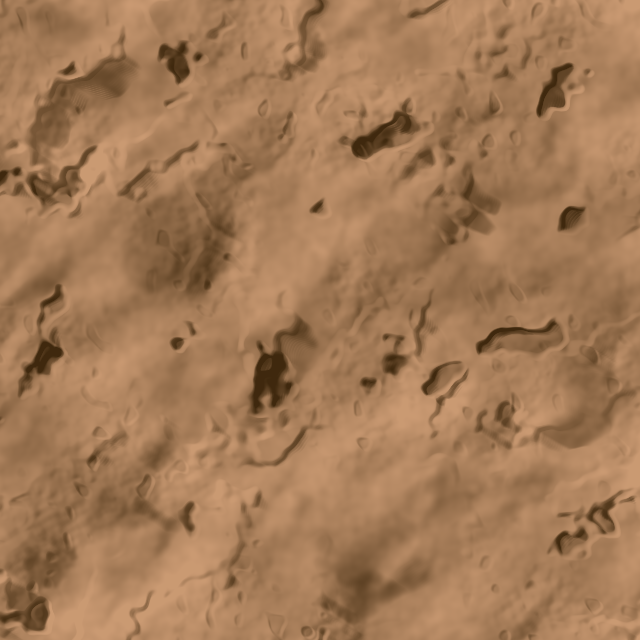
Write a WebGL 2 fragment shader that draws this texture.

```glsl
#version 300 es
precision highp float;
// Dry sandy soil with broken clods, pits and crumbs under a low sun from the upper left.

uniform vec2 u_resolution;
out vec4 fragColor;

const vec2 SUN_DIR = vec2(-0.85, 0.53);
const float SUN_SLOPE = 0.56;
const int SHADOW_STEPS = 15;
const float SHADOW_STRIDE = 0.0042;
const float NOISE_GAIN = 1.5;
const vec3 SHADE_COLOR = vec3(0.31, 0.21, 0.10);
const vec3 SAND_COLOR = vec3(0.74, 0.56, 0.41);

// Integer hash giving a gradient with components in -1..1.
vec2 hashGradient(vec2 cell) {
    uvec2 v = uvec2(ivec2(cell)) * 1664525u + 1013904223u;
    v.x += v.y * 1664525u;
    v.y += v.x * 1664525u;
    v ^= v >> 16u;
    v.x += v.y * 1664525u;
    v.y += v.x * 1664525u;
    v ^= v >> 16u;
    return vec2(v & 65535u) / 32767.5 - 1.0;
}

float gradientNoise(vec2 p) {
    vec2 cell = floor(p);
    vec2 f = p - cell;
    vec2 w = f * f * f * (f * (f * 6.0 - 15.0) + 10.0);
    vec2 e = vec2(1.0, 0.0);
    float a = dot(hashGradient(cell), f);
    float b = dot(hashGradient(cell + e.xy), f - e.xy);
    float c = dot(hashGradient(cell + e.yx), f - e.yx);
    float d = dot(hashGradient(cell + e.xx), f - e.xx);
    return NOISE_GAIN * mix(mix(a, b, w.x), mix(c, d, w.x), w.y);
}

vec2 rotate(vec2 p, float angle) {
    float c = cos(angle), s = sin(angle);
    return vec2(c * p.x + s * p.y, c * p.y - s * p.x);
}

// Bends the ground and stretches it along a rising diagonal.
vec2 warpGround(vec2 p) {
    vec2 bend = vec2(gradientNoise(p * 6.0), gradientNoise(p * 6.0 + 17.3));
    return rotate(p + 0.04 * bend, 0.75) * vec2(0.75, 1.2);
}

float roughness(vec2 p) {
    return smoothstep(-0.2, 0.3, gradientNoise(p * 4.5 + 40.7));
}

// Ragged fringe shared by the outlines of clods and pits.
float fringe(vec2 p) {
    return 0.3 * gradientNoise(p * 19.0 + 8.6) + 0.18 * gradientNoise(p * 41.0 + 3.1);
}

float pitMask(vec2 q, float ragged) {
    return smoothstep(0.41, 0.57, gradientNoise(q * 7.5 + 5.2) + ragged);
}

// Slabs of crusted soil, steep in some stretches and worn down in others.
float clodMask(vec2 q, float ragged) {
    float worn = smoothstep(-0.3, 0.25, gradientNoise(q * 5.0 + 22.4));
    float outline = gradientNoise(q * 6.5 + 63.1) + ragged;
    return worn * smoothstep(0.03, 0.24, outline);
}

float holeMask(vec2 p, float rough) {
    return rough * smoothstep(0.3, 0.55, gradientNoise(rotate(p, 0.5) * vec2(36.0, 28.0) + 71.6));
}

float crumbs(vec2 p, float rough) {
    float lumps = 0.0046 * gradientNoise(rotate(p, 0.9) * 38.0);
    float grains = 0.0022 * gradientNoise(rotate(p, 2.1) * 74.0);
    return (lumps + grains) * (0.2 + rough) - 0.006 * holeMask(p, rough);
}

float groundHeight(vec2 p) {
    vec2 q = warpGround(p);
    float ragged = fringe(p);
    float swell = 0.058 * gradientNoise(q * 4.0 + 31.8);
    float humps = 0.024 * gradientNoise(rotate(q, 1.3) * 10.0);
    float bumps = 0.009 * gradientNoise(rotate(q, 2.4) * 21.0);
    float slabs = 0.021 * clodMask(q, ragged) - 0.026 * pitMask(q, ragged);
    return swell + humps + bumps + slabs + crumbs(p, roughness(p));
}

// March towards the sun and keep the deepest occlusion.
float castShadow(vec2 p, float height) {
    float cover = 0.0;
    for (int i = 1; i <= SHADOW_STEPS; i++) {
        float reach = float(i) * SHADOW_STRIDE;
        float rise = groundHeight(p + SUN_DIR * reach) - height;
        cover = max(cover, rise - reach * SUN_SLOPE);
    }
    return smoothstep(0.0, 0.014, cover);
}

// Slope facing the sun, with highlights compressed.
float sunlight(vec2 p, float height) {
    float span = 0.005;
    float slope = (height - groundHeight(p + SUN_DIR * span)) / span;
    return max(slope, -1.0) / (1.0 + 1.6 * max(slope, 0.0));
}

void main() {
    vec2 p = gl_FragCoord.xy / min(u_resolution.x, u_resolution.y);
    vec2 q = warpGround(p);
    float height = groundHeight(p);

    // Light and shade
    float tone = 0.88 + 0.27 * sunlight(p, height);
    tone -= 0.4 * castShadow(p, height);
    tone -= 0.28 * pitMask(q, fringe(p));
    tone -= 0.12 * holeMask(p, roughness(p));

    // Damp stains, dusty patches and fine mottling
    tone -= 0.22 * smoothstep(0.1, 0.4, gradientNoise(q * 6.0 + 48.5) + 0.5 * fringe(p));
    tone += 0.28 * gradientNoise(p * 4.0 + 91.3);
    tone += 0.2 * gradientNoise(q * 13.0 + 27.7);
    tone += 0.08 * gradientNoise(p * 52.0 + 12.9);

    vec3 color = mix(SHADE_COLOR, SAND_COLOR, clamp(tone, -0.15, 1.12));
    fragColor = vec4(color, 1.0);
}
```
